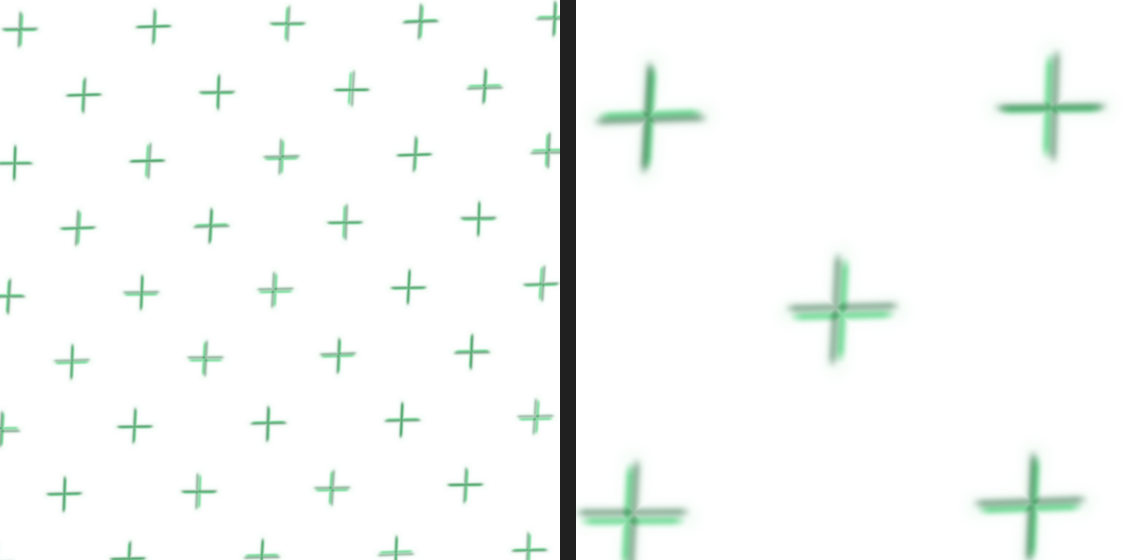
Left: the whole. Right: its middle third, enlarged.
Write a WebGL 2 fragment shader that draws this pattern.

```glsl
#version 300 es
precision highp float;
// Staggered lattice of small, soft green plus signs on white, slightly tilted.

#define ACROSS vec2(0.2384, 0.0053)   // lattice step to the right
#define UPWARD vec2(0.0115, 0.2376)   // lattice step upward
#define ANCHOR vec2(0.4909, 0.4818)   // centre of one plus
#define ARM 0.0315                    // half length of a stroke
#define LINE_SOFT 0.0030              // spread of one rail of a stroke
#define RAIL_GAP 0.0027               // largest offset of the two rails
#define JITTER 0.0014                 // wobble of stroke positions
#define LEAN 0.035                    // wobble of stroke angles
#define HALO 0.085                    // strength of the pale fringe
#define PAPER vec3(1.0)
#define GREY_INK vec3(0.62, 0.73, 0.66)
#define GREEN_INK vec3(0.55, 0.89, 0.67)

uniform vec2 u_resolution;
out vec4 fragColor;

float hash(vec2 p) {
    return fract(sin(dot(p, vec2(127.1, 311.7))) * 43758.5453);
}

float gauss(float x, float spread) {
    x /= spread;
    return exp(-x * x);
}

// Coverage of the grey rail (x) and the green rail (y) of one stroke.
vec2 stroke(vec2 p, vec2 axis, vec2 seed) {
    vec2 dir = normalize(axis);
    float along = dot(p, dir);
    float side = dot(p, vec2(-dir.y, dir.x));
    side += (hash(seed) - 0.5) * 2.0 * JITTER;
    side += (hash(seed + 3.7) - 0.5) * LEAN * along;
    along += (hash(seed + 8.3) - 0.5) * 2.0 * JITTER;

    // Close rails read as one dark line, parted rails as a wide pale one.
    float gap = (hash(seed + 5.1) * 2.0 - 1.0) * RAIL_GAP;
    float greyEnd = 1.0 - smoothstep(ARM - 0.005, ARM + 0.005, abs(along));
    float greenEnd = 1.0 - smoothstep(ARM - 0.009, ARM + 0.003, abs(along));
    float strength = mix(0.82, 1.0, hash(seed + 6.9));
    float grey = gauss(side - gap, LINE_SOFT) * greyEnd * strength;
    float green = gauss(side + gap, LINE_SOFT) * greenEnd;

    // Pale fringe around the whole stroke.
    float past = max(abs(along) - ARM, 0.0);
    float fringe = HALO * gauss(length(vec2(side, past)), 0.0085);
    return vec2(grey, max(green, fringe));
}

// Two crossing strokes, each with its own wobble.
vec2 plusSign(vec2 p, vec2 seed) {
    vec2 level = stroke(p, ACROSS, seed);
    vec2 upright = stroke(p, UPWARD, seed + 41.3);
    return max(level, upright);
}

void main() {
    vec2 uv = gl_FragCoord.xy / u_resolution.y;
    mat2 lattice = mat2(ACROSS, UPWARD);
    vec2 cell = inverse(lattice) * (uv - ANCHOR);

    // Corner points and centre points of the lattice.
    vec2 ink = vec2(0.0);
    for (int k = 0; k < 2; k++) {
        float shift = 0.5 * float(k);
        vec2 q = cell - shift;
        vec2 id = floor(q + 0.5);
        ink = max(ink, plusSign(lattice * (q - id), id + shift + 17.0));
    }

    // Overlay both inks on the paper.
    vec3 color = PAPER * mix(vec3(1.0), GREY_INK, ink.x);
    color *= mix(vec3(1.0), GREEN_INK, ink.y);
    fragColor = vec4(color, 1.0);
}
```
